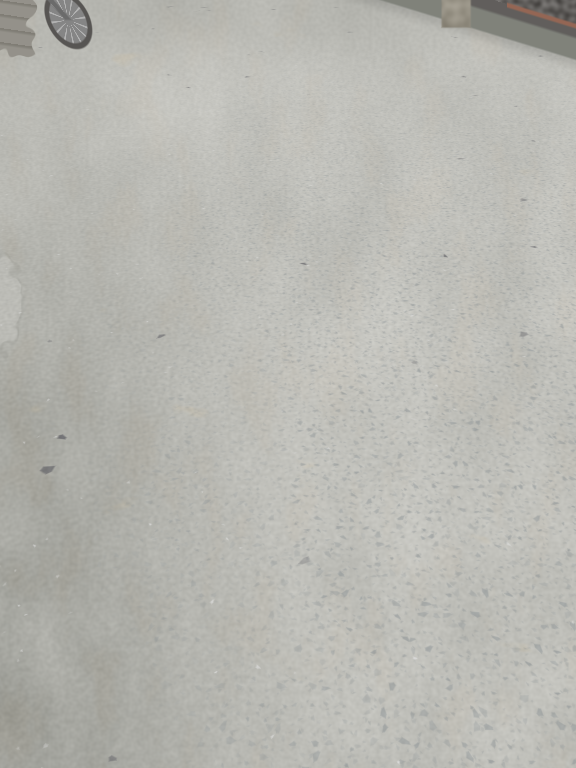
Give the GLSL for this texture, as a WebGL 1 fragment shader.

```glsl
precision highp float;
uniform vec2 u_resolution;

#define LIGHT vec3(0.785, 0.784, 0.762)
#define DUSK vec3(0.603, 0.606, 0.580)
#define CHIP_COLOR vec3(0.575, 0.598, 0.605)
#define MARK_COLOR vec3(0.38, 0.38, 0.40)
#define KERB_COLOR vec3(0.50, 0.51, 0.48)
#define DARK_COLOR vec3(0.38, 0.37, 0.36)
#define HORIZON 1.25
#define CHIP_SCALE 62.0
#define CHIP_STRENGTH 0.60
#define GRAIN 0.028
#define SOFT 0.0018

vec2 hash2(vec2 p) {
  vec3 q = fract(p.xyx * vec3(0.1031, 0.1030, 0.0973));
  q += dot(q, q.yzx + 33.33);
  return fract((q.xx + q.yz) * q.zy);
}

vec2 dirOf(float a) { return vec2(cos(a), sin(a)); }

float gradientNoise(vec2 p) {
  vec2 i = floor(p), f = fract(p);
  vec2 u = f * f * f * (f * (f * 6.0 - 15.0) + 10.0);
  vec4 corner;
  corner.x = dot(dirOf(6.283 * hash2(i).x), f);
  corner.y = dot(dirOf(6.283 * hash2(i + vec2(1.0, 0.0)).x), f - vec2(1.0, 0.0));
  corner.z = dot(dirOf(6.283 * hash2(i + vec2(0.0, 1.0)).x), f - vec2(0.0, 1.0));
  corner.w = dot(dirOf(6.283 * hash2(i + 1.0).x), f - 1.0);
  return mix(mix(corner.x, corner.y, u.x), mix(corner.z, corner.w, u.x), u.y);
}

float fbm(vec2 p) {
  float sum = 0.0, amp = 0.6;
  for (int i = 0; i < 4; i++) {
    sum += amp * gradientNoise(p);
    p = mat2(1.6, 1.2, -1.2, 1.6) * p + 7.3;
    amp *= 0.5;
  }
  return sum;
}

// Scattered angular stones, one candidate per cell
float chips(vec2 g, float blur, float density, float size) {
  float cover = 0.0;
  for (int j = -1; j <= 1; j++) {
    for (int i = -1; i <= 1; i++) {
      vec2 cell = floor(g) + vec2(float(i), float(j));
      vec2 h = hash2(cell + 11.0), k = hash2(cell + 57.0);
      if (k.x > density) continue;
      vec2 axis = dirOf(6.283 * k.y);
      vec2 q = g - cell - 0.15 - 0.7 * h;
      q = vec2(dot(q, axis), 1.5 * dot(q, vec2(-axis.y, axis.x)));
      float radius = size * mix(0.45, 1.1, h.y * h.y), d = -1.0;
      for (int s = 0; s < 5; s++) {
        float r = fract(h.x * 7.0 + float(s) * 0.38);
        d = max(d, dot(q, dirOf(1.257 * float(s) + 0.7 * r)) - radius * (0.65 + 0.5 * r));
      }
      cover = max(cover, smoothstep(blur, -blur, d) * mix(0.3, 1.0, fract(h.x * 13.0)));
    }
  }
  return cover;
}

float fill(float d) { return smoothstep(SOFT, -SOFT, d); }

float box(vec2 p, vec2 halfSize) {
  vec2 d = abs(p) - halfSize;
  return max(d.x, d.y);
}

// Kerb, sack and shop front beyond the paving
vec3 addKerb(vec3 color, vec2 p) {
  float rise = p.y - 1.0 + 0.306 * (p.x - 0.495);
  vec3 wall = mix(KERB_COLOR, DARK_COLOR, smoothstep(0.026, 0.031, rise));
  wall += 0.25 * gradientNoise(p * 90.0) * step(0.045, rise);
  wall = mix(wall, vec3(0.58, 0.40, 0.33), fill(abs(rise - 0.044) - 0.003) * step(0.66, p.x));
  color *= 1.0 - 0.10 * smoothstep(-0.02, 0.0, rise);
  color = mix(color, wall, fill(-rise));
  vec2 q = p - vec2(0.594, 0.988);
  vec3 sack = vec3(0.58, 0.56, 0.51) + 0.12 * gradientNoise(p * 70.0);
  return mix(color, sack, fill(box(q, vec2(0.015, 0.020)) - 0.004));
}

// Leaning spoked wheel beside weathered boards
vec3 addWheel(vec3 color, vec2 p) {
  float board = box(p - vec2(0.0, 0.98), vec2(0.043, 0.048)) + 0.02 * gradientNoise(p * 50.0);
  vec3 wood = vec3(0.58, 0.57, 0.54) - 0.08 * smoothstep(0.7, 0.95, fract(p.y * 55.0 + p.x * 8.0));
  color = mix(color, wood, fill(board));
  vec2 q = p - vec2(0.089, 0.974);
  q = vec2(q.x + 0.3 * q.y, q.y) / vec2(0.029, 0.038);
  float r = length(q);
  float spokes = smoothstep(0.6, 1.0, sin(atan(q.y, q.x) * 14.0));
  vec3 inner = mix(vec3(0.52), vec3(0.70), spokes * step(0.2, r));
  vec3 wheel = mix(inner, DARK_COLOR * 0.9, smoothstep(0.76, 0.84, r));
  color = mix(color, wheel, smoothstep(1.04, 0.96, r));
  float fork = abs(p.x - 0.089 + 0.9 * (p.y - 0.974)) - 0.004;
  return mix(color, vec3(0.42), fill(max(fork, 0.974 - p.y)));
}

void main() {
  vec2 p = gl_FragCoord.xy / u_resolution.y;
  p.x *= 0.75 * u_resolution.y / u_resolution.x;

  // Perspective ground plane
  float w = 1.0 / (HORIZON - p.y);
  vec2 ground = vec2((p.x - 0.375) * w, w * HORIZON);
  float blur = SOFT * CHIP_SCALE * w * sqrt(HORIZON * w);
  float fade = smoothstep(0.9, 0.15, blur);

  // Broad light, with dust smeared down the left side
  float cloud = fbm(p * vec2(7.0, 5.0) + 3.0);
  float streak = fbm(p * vec2(19.0, 9.0) + 20.0);
  float left = smoothstep(0.42, 0.04, p.x + 0.25 * cloud) * smoothstep(1.05, 0.35, p.y);
  float shade = 0.13 + 0.58 * left + 0.45 * cloud + 0.30 * streak * (0.4 + left);
  shade += 0.28 * smoothstep(0.88, 1.0, p.y) + 0.13 * smoothstep(0.45, 0.0, p.y);
  vec3 color = mix(LIGHT, DUSK, clamp(shade, 0.0, 1.1));
  color += vec3(0.010, 0.003, -0.004) * smoothstep(0.0, 0.3, streak);
  color += vec3(0.02, 0.004, -0.02) * smoothstep(0.36, 0.5, fbm(p * vec2(9.0, 16.0) + 41.0));

  // Worn pale patch on the left edge
  float patchEdge = length((p - vec2(0.0, 0.605)) / vec2(0.028, 0.055)) - 1.0;
  patchEdge += 0.5 * streak + 0.5 * gradientNoise(p * 60.0);
  color = mix(color, LIGHT * 0.96, 0.6 * smoothstep(0.06, -0.06, patchEdge));
  color -= 0.025 * smoothstep(0.12, 0.0, abs(patchEdge - 0.1));

  // Exposed stones, rare dark marks and white flecks
  float exposed = smoothstep(0.08, 0.5, p.x + 0.12 * p.y + 0.3 * cloud);
  float stones = chips(ground * CHIP_SCALE, min(blur, 0.5), 0.75, 0.34);
  stones = max(stones, 0.6 * chips(ground * CHIP_SCALE * 1.7 + 9.0, min(blur * 1.7, 0.6), 0.6, 0.33));
  color = mix(color, CHIP_COLOR, CHIP_STRENGTH * stones * fade * mix(0.08, 1.0, exposed));
  float marks = chips(ground * 24.0 + 5.0, min(blur * 0.4, 0.4), 0.010, 0.24);
  color = mix(color, MARK_COLOR, 0.8 * marks);
  float corner = smoothstep(0.10, 0.0, p.x) * smoothstep(0.4, 0.0, p.y);
  float flecks = chips(ground * 75.0 + 31.0, min(blur * 1.2, 0.5), 0.012 + 0.3 * corner, 0.22);
  color = mix(color, vec3(0.88), 0.8 * flecks * fade);

  // Fine grain
  color += GRAIN * (gradientNoise(p * 190.0) + fade * gradientNoise(ground * 110.0));

  color = addKerb(color, p);
  color = addWheel(color, p);
  gl_FragColor = vec4(clamp(color, 0.0, 1.0), 1.0);
}
```
